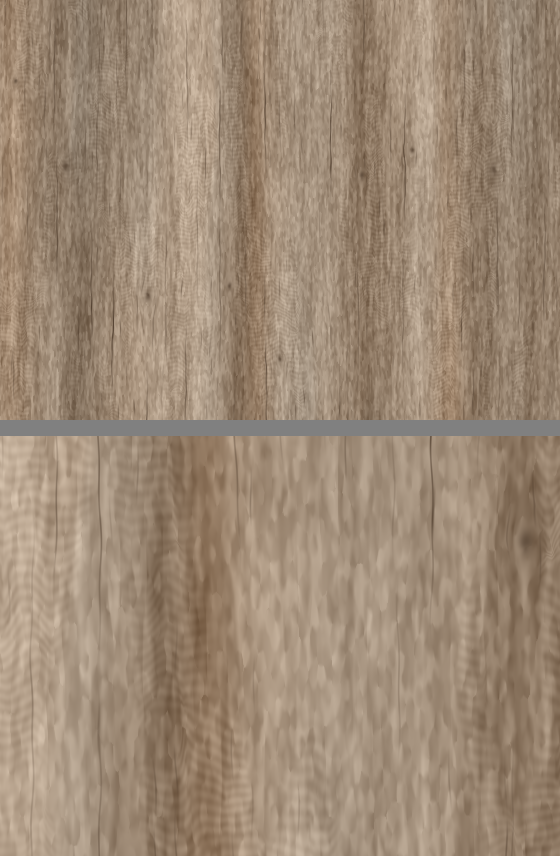
Top: the whole. Bottom: its middle third, enlarged.
This texture is drawn by a Shadertoy shader. Its source:

```glsl
const float TAU = 6.2831853;
const vec3 OAK = vec3(0.615, 0.535, 0.453);
const vec3 TONE_AXIS = vec3(0.97, 1.0, 1.0);
const vec3 WARM_SHIFT = vec3(0.015, -0.003, -0.016);
const vec3 CRACK_BROWN = vec3(0.29, 0.22, 0.16);

float hash(vec2 p) {
    vec3 q = fract(p.xyx * vec3(0.1031, 0.1030, 0.0973));
    q += dot(q, q.yzx + 33.33);
    return fract((q.x + q.y) * q.z);
}

// Smooth cellular noise: random tones blended between jittered sites, -0.5 to 0.5
float cellTone(vec2 p) {
    vec2 cell = floor(p);
    float sum = 0.0, total = 0.005;
    for (int j = -1; j <= 1; j++)
    for (int i = -1; i <= 1; i++) {
        vec2 id = cell + vec2(i, j);
        vec2 d = id + vec2(hash(id + 11.3), hash(id + 47.7)) - p;
        float w = max(0.0, 1.0 - dot(d, d));
        w *= w;
        sum += w * (hash(id) - 0.5);
        total += w;
    }
    return sum / total;
}

float bump(float x, float centre, float width) {
    float d = (x - centre) / width;
    return exp(-d * d);
}

// Broad light and dark boards across the width
float boardTone(float x) {
    float light = 0.095 * bump(x, 0.33, 0.060) + 0.110 * bump(x, 0.745, 0.032)
                + 0.035 * bump(x, 0.55, 0.060) + 0.030 * bump(x, 0.05, 0.030);
    float dark = 0.090 * bump(x, 0.425, 0.034) + 0.065 * bump(x, 0.652, 0.020)
               + 0.050 * bump(x, 0.15, 0.045) + 0.055 * bump(x, 0.97, 0.050)
               + 0.035 * bump(x, 0.85, 0.050);
    return light - dark;
}

float boardWarmth(float x) {
    return bump(x, 0.46, 0.025) + bump(x, 0.80, 0.030) + 0.7 * bump(x, 0.02, 0.030)
         - 0.7 * bump(x, 0.13, 0.050) - 0.6 * bump(x, 0.57, 0.060) - 0.5 * bump(x, 0.92, 0.040);
}

// Tapered vertical splits, at most one per column segment
float cracks(vec2 p, float columnWidth, float segment, float share, float seed, float blur) {
    float wobble = 0.0009 * sin(p.y * 37.0 + seed) + 0.0006 * sin(p.y * 97.0 + p.x * 9.0);
    float column = (p.x + wobble) / columnWidth + seed;
    float id = floor(column);
    float along = p.y / segment + 7.0 * hash(vec2(id, seed));
    vec2 key = vec2(id, floor(along)) + seed;
    float centre = 0.2 + 0.6 * hash(key + 5.0);
    float dist = abs(fract(column) - centre) * columnWidth;
    float broken = 0.75 + 0.5 * cellTone(vec2(id * 3.7, p.y * 45.0));
    float taper = sin(0.5 * TAU * fract(along)) * broken;
    float present = step(hash(key), share) * (0.3 + 0.7 * hash(key + 9.0));
    return present * taper * (1.0 - smoothstep(0.0, 0.0005 + blur, dist));
}

// x: sideways bend of the grain, y: darkness of the knots
vec2 knots(vec2 p, float aspect) {
    vec2 result = vec2(0.0);
    for (int i = 0; i < 8; i++) {
        float k = float(i);
        vec2 centre = vec2(aspect * fract(0.41 + k * 0.618), hash(vec2(k, 3.0)));
        float size = 0.004 + 0.005 * hash(vec2(k, 8.0));
        vec2 d = (p - centre) * vec2(1.0, 0.6) / size;
        float r = length(d + 0.5 * cellTone(p * 90.0));
        result.x -= 0.5 * d.x * size * exp(-r * r * 0.12);
        result.y += 0.8 * exp(-r * r * 1.5) + 0.15 * exp(-r * r * 0.10);
    }
    return result;
}

// Fine sideways saw marks in narrow patches
float sawMarks(vec2 p) {
    float patchMask = smoothstep(0.0, 0.30, cellTone(p * vec2(26.0, 4.5) + 70.0));
    float phase = p.y * 96.0 + 3.5 * cellTone(p * vec2(48.0, 14.0) + 20.0);
    return patchMask * sin(TAU * phase);
}

void mainImage(out vec4 fragColor, in vec2 fragCoord) {
    vec2 p = fragCoord / iResolution.y;
    float aspect = iResolution.x / iResolution.y;
    float blur = 1.0 / iResolution.y;

    // Grain coordinates, nearly straight and parting slightly around knots
    vec2 knot = knots(p, aspect);
    float drift = 0.004 * sin(p.y * 3.1 + p.x * 7.0) + 0.0012 * sin(p.y * 9.3 - p.x * 19.0);
    vec2 grain = vec2(p.x + drift + knot.x, p.y);
    float across = grain.x / aspect + 0.020 * cellTone(grain * vec2(9.0, 1.8));

    // Tone from boards down to single fibres
    float tone = boardTone(across);
    tone += 0.10 * cellTone(grain * vec2(22.0, 1.3) + 5.0);
    tone += 0.08 * cellTone(grain * vec2(70.0, 4.5) + 31.0);
    tone += 0.11 * cellTone(grain * vec2(175.0, 17.0) + 90.0);
    tone += 0.13 * cellTone(grain * vec2(260.0, 85.0) + 140.0);

    // Growth lines and saw marks
    float growth = grain.x * 64.0 + 3.2 * cellTone(grain * vec2(7.0, 1.6) + 12.0);
    float growthMask = smoothstep(0.0, 0.3, cellTone(grain * vec2(8.0, 1.2) + 55.0));
    tone += 0.020 * growthMask * sin(TAU * growth);
    tone += 0.020 * sawMarks(grain);

    // Colour, then splits and knots
    float warmth = boardWarmth(across) + 1.2 * cellTone(grain * vec2(12.0, 1.4) + 61.0);
    vec3 color = OAK + TONE_AXIS * tone + WARM_SHIFT * warmth;
    float split = cracks(grain, 0.083, 0.36, 0.38, 2.0, blur)
                + 0.7 * cracks(grain, 0.043, 0.15, 0.24, 13.0, blur)
                + 0.6 * cracks(grain, 0.021, 0.05, 0.18, 29.0, blur);
    float darkness = clamp(0.85 * split + 0.7 * knot.y, 0.0, 0.85);
    color = mix(color, CRACK_BROWN, darkness);
    fragColor = vec4(clamp(color, 0.0, 1.0), 1.0);
}
```
